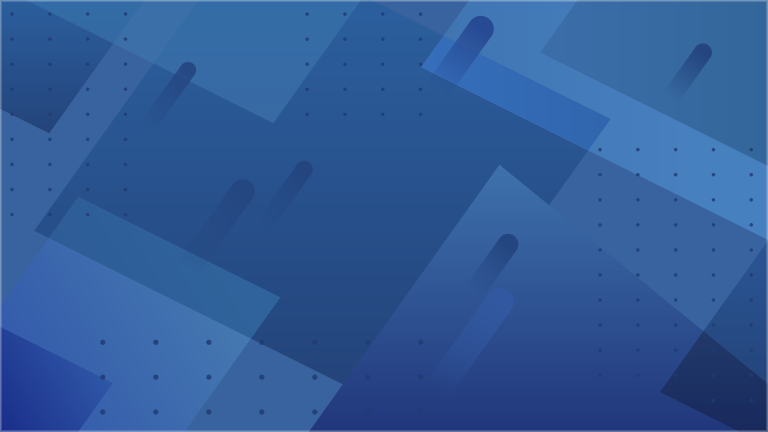
Give the GLSL for this background, as a Shadertoy shader.

```glsl
const float FAR = 9.0;
const vec2 LEAN = vec2(0.71, 1.0);   // direction of the steep edges
const float STRETCH = 1.0046;        // vertical scale of the layout

float ramp(float a, float b, float x) {
    return clamp((x - a) / (b - a), 0.0, 1.0);
}

float cover(float inside, float aa) {
    return smoothstep(-aa, aa, inside);
}

// Oblique coordinates: x is constant on steep edges, y on shallow ones
vec2 toSkew(vec2 p) {
    return vec2(p.x - LEAN.x * p.y, p.y + 0.5 * p.x);
}

// Parallelogram, an axis-aligned box in oblique coordinates
float panel(vec2 q, vec2 lo, vec2 hi, float aa) {
    vec2 d = min(q - lo, hi - q);
    return cover(min(d.x, d.y), aa);
}

// Leaning capsule that fades towards its tail
float streak(vec2 p, vec2 head, float len, float radius, float aa) {
    vec2 dir = -normalize(LEAN);
    float h = clamp(dot(p - head, dir), 0.0, len);
    float d = length(p - head - dir * h) - radius;
    return cover(-d, aa) * (1.0 - h / len);
}

// Finite grid of dots, counted from its lower left dot
float dots(vec2 p, vec2 origin, vec2 pitch, vec2 count, float radius, float aa) {
    vec2 cell = clamp(round((p - origin) / pitch), vec2(0.0), count - 1.0);
    return cover(radius - length(p - origin - cell * pitch), aa);
}

void mainImage(out vec4 fragColor, in vec2 fragCoord) {
    vec2 size = iResolution.xy / iResolution.y;
    vec2 canvas = fragCoord / iResolution.y;
    vec2 p = vec2(canvas.x, 1.0 - (1.0 - canvas.y) * STRETCH);
    float aa = 0.7 / iResolution.y;
    vec2 q = toSkew(p);

    vec3 navy = vec3(0.14, 0.265, 0.48);
    vec3 steel = vec3(0.17, 0.37, 0.615);
    vec3 teal = vec3(0.23, 0.48, 0.69);
    vec3 col = vec3(0.22, 0.39, 0.62);

    // Dark panels at the left, centre and right
    vec3 cornerShade = mix(navy, steel, ramp(0.69, 1.0, p.y));
    col = mix(col, cornerShade, panel(q, vec2(-FAR, 0.747), vec2(-0.376, FAR), aa));
    vec3 centreShade = mix(navy, steel, ramp(0.1, 0.98, p.y));
    col = mix(col, centreShade, panel(q, vec2(-0.25, 0.503), vec2(0.90, 1.430), aa));
    float rightDark = panel(q, vec2(1.465, 0.852), vec2(FAR), aa);
    col = mix(col, mix(navy, vec3(0.165, 0.33, 0.57), ramp(0.1, 0.4, p.y)), rightDark);

    // Bright band at the upper right
    vec3 bandShade = mix(vec3(0.25, 0.46, 0.70), vec3(0.28, 0.50, 0.75), ramp(1.05, 1.6, p.x));
    col = mix(col, bandShade, panel(q, vec2(0.376, 1.331), vec2(FAR), aa));
    vec3 overlap = mix(vec3(0.21, 0.43, 0.73), vec3(0.19, 0.40, 0.68), ramp(1.0, 1.4, p.x));
    col = mix(col, overlap, panel(q, vec2(0.376, 1.331), vec2(0.90, 1.430), aa));
    vec3 topShade = mix(vec3(0.23, 0.43, 0.66), vec3(0.20, 0.40, 0.60), ramp(1.3, 1.78, p.x));
    col = mix(col, topShade, panel(q, vec2(0.627, 1.503), vec2(FAR), aa));

    // Translucent panel at the upper left
    vec3 glass = mix(teal, vec3(0.28, 0.49, 0.71), ramp(1.0, 0.72, p.y));
    col = mix(col, glass, 0.5 * panel(q, vec2(-FAR, 1.030), vec2(0.126, FAR), aa));

    // Stacked panels at the lower left
    float slant = p.x + 0.6 * p.y;
    vec3 ledgeShade = mix(vec3(0.175, 0.355, 0.585), vec3(0.19, 0.39, 0.61), ramp(0.3, 0.8, slant));
    col = mix(col, ledgeShade, panel(q, vec2(-0.204, 0.45), vec2(0.430, 0.633), aa));
    vec3 lowShade = mix(vec3(0.20, 0.35, 0.67), vec3(0.27, 0.47, 0.69), ramp(0.1, 0.7, slant));
    col = mix(col, lowShade, panel(q, vec2(-0.204, -FAR), vec2(0.430, 0.503), aa));
    vec3 deepShade = mix(vec3(0.10, 0.18, 0.54), vec3(0.19, 0.35, 0.66), ramp(0.0, 0.34, slant));
    col = mix(col, deepShade, panel(q, vec2(-FAR), vec2(0.184, 0.240), aa));

    // Peak at the lower right
    float roof = 0.618 - 0.82 * (p.x - 1.155) - p.y;
    float peak = cover(min(q.x - 0.718, roof), aa);
    vec3 peakShade = mix(vec3(0.13, 0.215, 0.485), vec3(0.24, 0.44, 0.67), ramp(0.0, 0.6, p.y));
    col = mix(col, peakShade * (1.0 - 0.25 * rightDark), peak);

    // Dot grids
    vec2 pitch = vec2(0.0875, 0.0583);
    float dotMask = dots(p, vec2(0.028, 0.501), pitch, vec2(4.0, 9.0), 0.004, aa);
    dotMask = max(dotMask, dots(p, vec2(0.711, 0.734), pitch, vec2(4.0, 5.0), 0.004, aa));
    dotMask = max(dotMask, dots(p, vec2(1.389, 0.069), pitch, vec2(5.0, 11.0), 0.004, aa));
    dotMask = max(dotMask, dots(p, vec2(0.238, 0.042), vec2(0.1227, 0.081), vec2(7.0, 3.0), 0.006, aa));
    col = mix(col, vec3(0.12, 0.235, 0.45), 0.85 * dotMask);

    // Fading streaks
    vec3 ink = vec3(0.14, 0.27, 0.50);
    col = mix(col, ink, 0.9 * streak(p, vec2(0.435, 0.837), 0.18, 0.019, aa));
    col = mix(col, vec3(0.15, 0.29, 0.58), streak(p, vec2(1.113, 0.933), 0.18, 0.030, aa));
    col = mix(col, ink, streak(p, vec2(1.627, 0.878), 0.13, 0.021, aa));
    col = mix(col, ink, 0.85 * streak(p, vec2(0.562, 0.555), 0.22, 0.028, aa));
    col = mix(col, ink, streak(p, vec2(0.704, 0.606), 0.17, 0.020, aa));
    col = mix(col, ink, streak(p, vec2(1.176, 0.432), 0.14, 0.024, aa));
    col = mix(col, vec3(0.195, 0.345, 0.63), streak(p, vec2(1.157, 0.298), 0.25, 0.032, aa));

    // Pale hairline frame
    vec2 rim = min(canvas, size - canvas);
    col = mix(col, vec3(1.0), 0.31 * cover(0.0035 - min(rim.x, rim.y), 0.5 * aa));

    fragColor = vec4(col, 1.0);
}
```
